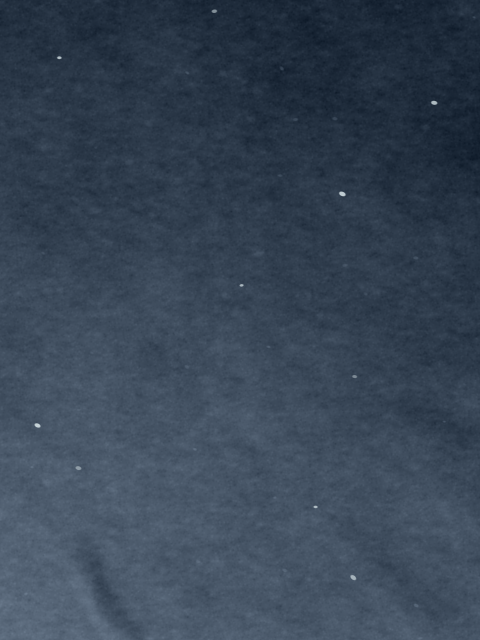
Write a Shadertoy shader that draws this texture.

```glsl
vec3 hash3(vec2 cell) {
    vec3 h = fract(cell.xyx * vec3(0.1031, 0.1030, 0.0973));
    h += dot(h, h.yxz + 33.33);
    return fract((h.xxy + h.yzz) * h.zyx);
}

// Cellular noise: soft light and dark blobs scattered one per cell
float blobs(vec2 p) {
    vec2 cell = floor(p);
    float sum = 0.0;
    for (int y = -1; y <= 1; y++)
    for (int x = -1; x <= 1; x++) {
        vec2 id = cell + vec2(x, y);
        vec3 h = hash3(id + 71.0);
        vec2 d = p - id - h.xy;
        sum += (2.0 * h.z - 1.0) * exp(-4.5 * dot(d, d));
    }
    return sum;
}

vec2 rotate(vec2 p, float angle) {
    float c = cos(angle), s = sin(angle);
    return vec2(c * p.x + s * p.y, c * p.y - s * p.x);
}

// Blurred stroke from a to b
float softBand(vec2 p, vec2 a, vec2 b, float width) {
    vec2 ab = b - a;
    float along = clamp(dot(p - a, ab) / dot(ab, ab), 0.0, 1.0);
    float d = length(p - a - ab * along) / width;
    return exp(-d * d) * smoothstep(0.0, 0.5, along);
}

// One small chip in some of the cells, with varied size and strength
float flecks(vec2 p, float scale, float share, float radius, float blur) {
    vec2 id = floor(p * scale);
    vec3 place = hash3(id + scale * 3.0);
    vec3 look = hash3(id + scale * 7.0 + 19.0);
    vec2 d = (fract(p * scale) - 0.15 - 0.7 * place.xy) / scale;
    d = rotate(d, look.x - 0.7) * vec2(0.8, 1.25);
    float size = radius * (0.6 + 0.6 * look.y);
    float chip = 1.0 - smoothstep(size - blur, size + blur, length(d));
    return chip * step(place.z, share) * (0.4 + 0.6 * look.z);
}

void mainImage(out vec4 fragColor, in vec2 fragCoord) {
    vec2 p = fragCoord / iResolution.y;

    // Light falls off from the lower left to the upper right
    float tone = 1.03 - 0.86 * p.y - 0.42 * p.x;
    tone = max(tone, 0.0) + 0.25 * min(tone, 0.0);

    // Cloudy patches and slanted smears
    vec2 warped = p + 0.012 * sin(p.yx * 17.0 + vec2(1.0, 4.0));
    tone += 0.13 * blobs(warped * 5.0);
    tone += 0.08 * blobs(rotate(warped, -0.75) * vec2(9.0, 19.0));
    tone += 0.06 * blobs(rotate(warped, -0.6) * vec2(22.0, 42.0) + 9.0);

    // Grooves low on the left, worn streaks on the right
    vec2 q = warped + 0.004 * blobs(p * 35.0);
    tone -= 0.34 * softBand(q, vec2(0.09, 0.20), vec2(0.25, -0.02), 0.018);
    tone += 0.15 * softBand(q, vec2(0.07, 0.17), vec2(0.20, -0.02), 0.012);
    tone -= 0.17 * softBand(q, vec2(0.50, 0.42), vec2(0.80, 0.29), 0.030);
    tone -= 0.17 * softBand(q, vec2(0.51, 0.21), vec2(0.70, 0.05), 0.030);
    tone += 0.09 * softBand(q, vec2(0.55, 0.30), vec2(0.74, 0.15), 0.022);

    // Flattened mottling and fine grain
    tone += 0.10 * blobs(rotate(p, -0.15) * vec2(52.0, 105.0));
    tone += 0.08 * blobs(rotate(p, 0.25) * vec2(105.0, 200.0) + 5.0);
    tone += 0.10 * blobs(p * 310.0);

    // Pale dust: blurred spots, faint points and a few bright chips
    tone += 0.22 * flecks(p, 19.0, 0.20, 0.0050, 0.0035);
    tone += 0.45 * flecks(p + 0.37, 13.0, 0.22, 0.0026, 0.0016);
    float chips = flecks(p + 0.13, 7.0, 0.28, 0.0035, 0.0013);

    vec3 color = mix(vec3(0.11, 0.16, 0.22), vec3(0.35, 0.41, 0.48), tone);
    color = mix(color, vec3(0.78, 0.83, 0.85), chips);
    fragColor = vec4(clamp(color, 0.0, 1.0), 1.0);
}
```
